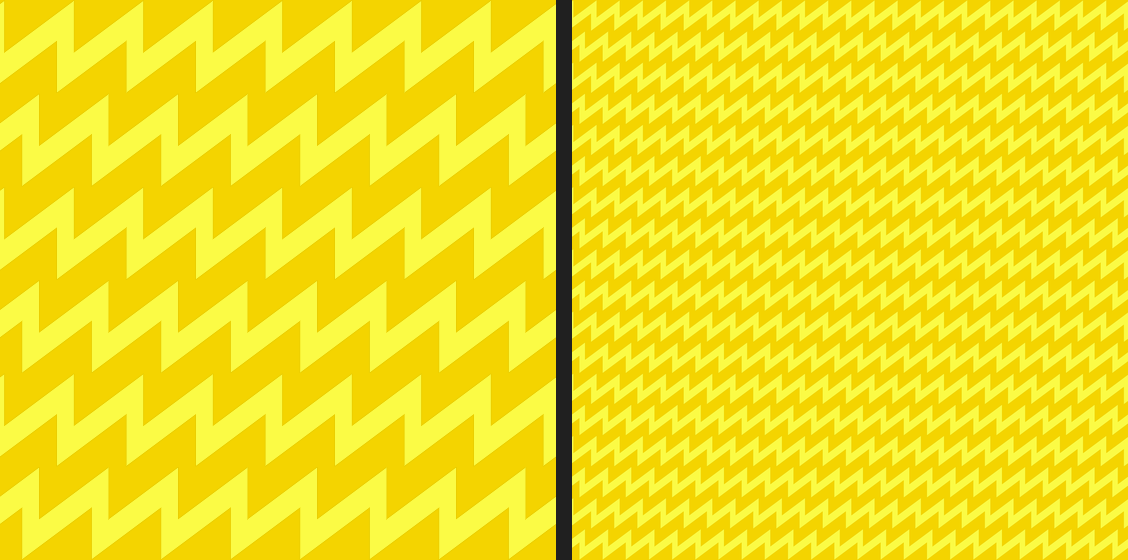
Left: one tile. Right: repeated 3 by 3.
Give the GLSL for this pattern, as a Shadertoy shader.

```glsl
const vec2 REPEATS = vec2(8.0, 6.0);      // teeth across, bands down (even)
const float ROW_SHIFT = 0.5;              // sideways step of every other band, in teeth
const float RISE = 0.555;                 // tooth height, in rows
const vec2 UPPER_VALLEY = vec2(0.561, 0.434); // foot of the upper edge, in cells
const vec2 LOWER_VALLEY = vec2(0.321, 0.010); // foot of the lower edge, in cells
const vec3 GOLD = vec3(0.955, 0.830, 0.0);
const vec3 LEMON = vec3(0.985, 0.985, 0.27);
const vec3 RIM = vec3(0.84, 0.75, 0.0);
const float RIM_WIDTH = 0.0016;           // in canvas heights
const float RIM_STRENGTH = 0.3;

// Signed distance to a sawtooth edge, negative below it.
// p is in cells from a valley; cell is the size of one cell.
float sawtoothDistance(vec2 p, vec2 cell) {
    vec2 q = vec2(fract(p.x), p.y) * cell;
    float height = RISE * cell.y;
    float slope = height / cell.x;
    float slant = (q.y - slope * q.x) / sqrt(1.0 + slope * slope);
    float beyond = q.y - clamp(q.y, 0.0, height);
    float leftWall = length(vec2(q.x, beyond));
    float rightWall = length(vec2(cell.x - q.x, beyond));
    return slant > 0.0 ? min(slant, leftWall) : max(slant, -rightWall);
}

void mainImage(out vec4 fragColor, in vec2 fragCoord) {
    float pixel = 1.0 / iResolution.y;
    vec2 cell = iResolution.xy * pixel / REPEATS;
    vec2 grid = fragCoord / iResolution.xy * REPEATS;

    // Alternate bands slide by half a tooth
    float row = floor(grid.y);
    vec2 p = vec2(grid.x - ROW_SHIFT * mod(row, 2.0), grid.y - row);

    // Band lies below the upper edge and above the lower one
    float upper = sawtoothDistance(p - UPPER_VALLEY, cell);
    float lower = sawtoothDistance(p - LOWER_VALLEY, cell);
    float band = max(upper, -lower);

    // Faint dark rim just outside the band, then the band itself
    float rim = 1.0 - smoothstep(-0.5 * pixel, 0.5 * pixel, band - RIM_WIDTH);
    float fill = 1.0 - smoothstep(-0.5 * pixel, 0.5 * pixel, band);
    vec3 color = mix(GOLD, RIM, RIM_STRENGTH * rim);
    fragColor = vec4(mix(color, LEMON, fill), 1.0);
}
```
